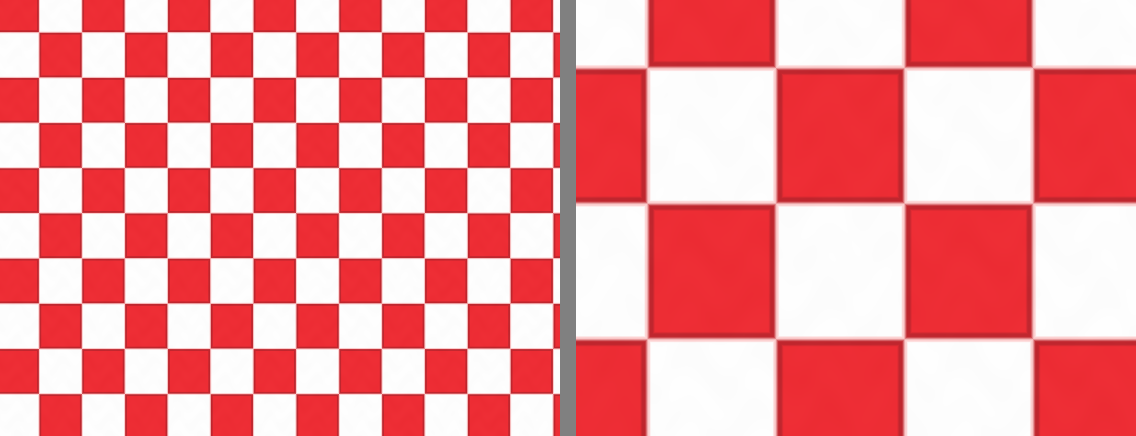
Left: the whole. Right: its middle third, enlarged.
Give the GLSL for this pattern, as a WebGL 2 fragment shader.

```glsl
#version 300 es
precision highp float;
// Red and white checkerboard, about 13 columns by 10 rows, cropped at the borders.
// A signed distance to the nearest grid line (positive inside red) drives
// a soft colour ramp: white, pink fringe, dark red rim, red.

uniform vec2 u_resolution;
out vec4 outColor;

// Grid layout, as fractions of the canvas width and height
const vec2 CELL_SIZE   = vec2(0.07650, 0.10365);
const vec2 GRID_ORIGIN = vec2(0.0699, 0.9256);

// Edge profile, in units of the canvas height
const float UNIT         = 1.0 / 398.0;
const float FRINGE_START = -0.80 * UNIT;
const float FRINGE_WIDTH =  0.70 * UNIT;
const float RIM_START    =  0.25 * UNIT;
const float RIM_WIDTH    =  1.30 * UNIT;
const float RIM_END      =  1.95 * UNIT;
const float RIM_FADE     =  1.00 * UNIT;

const vec3 WHITE    = vec3(0.992, 0.992, 0.992);
const vec3 PINK     = vec3(0.99, 0.82, 0.82);
const vec3 DARK_RED = vec3(0.75, 0.15, 0.18);
const vec3 RED      = vec3(0.93, 0.175, 0.205);
const float MOTTLE  = 0.005;

// Smooth step around a centre, never narrower than one pixel
float ramp(float center, float width, float d) {
    float halfWidth = 0.5 * max(width, 1.0 / u_resolution.y);
    return smoothstep(center - halfWidth, center + halfWidth, d);
}

// Signed distance to the grid lines, positive inside red cells
float checkerDistance(vec2 uv, float aspect) {
    vec2 grid = (uv - GRID_ORIGIN) / CELL_SIZE;
    vec2 cell = floor(grid);
    vec2 toLine = (0.5 - abs(grid - cell - 0.5)) * CELL_SIZE * vec2(aspect, 1.0);
    float side = 2.0 * mod(cell.x + cell.y, 2.0) - 1.0;
    return side * min(toLine.x, toLine.y);
}

// Faint uneven tone from layered sines
float mottle(vec2 p) {
    return 0.5 * sin(p.x * 91.0 + 2.0 * sin(p.y * 67.0))
         + 0.5 * sin(p.y * 143.0 + 2.0 * sin(p.x * 119.0));
}

void main() {
    vec2 uv = gl_FragCoord.xy / u_resolution;
    float aspect = u_resolution.x / u_resolution.y;
    float d = checkerDistance(uv, aspect);

    // Walk the edge profile from white into red
    vec3 color = mix(WHITE, PINK, ramp(FRINGE_START, FRINGE_WIDTH, d));
    color = mix(color, DARK_RED, ramp(RIM_START, RIM_WIDTH, d));
    color = mix(color, RED, ramp(RIM_END, RIM_FADE, d));

    color += MOTTLE * mottle(uv * vec2(aspect, 1.0));
    outColor = vec4(clamp(color, 0.0, 1.0), 1.0);
}
```
